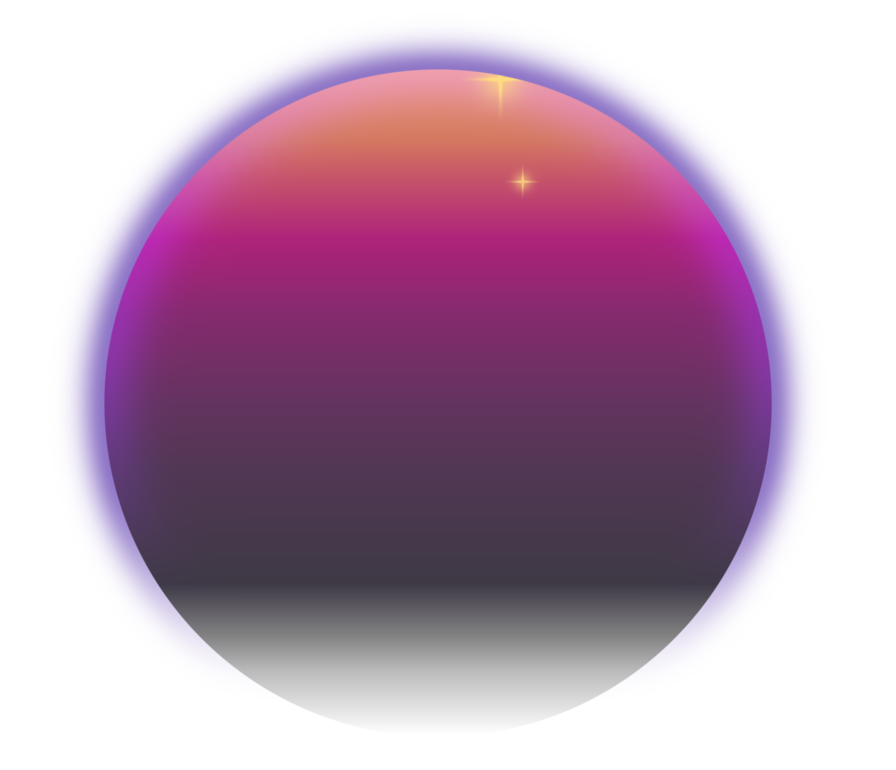
This background is drawn by a Shadertoy shader. Its source:

```glsl
const vec2 DISC_CENTER = vec2(-0.0129, -0.0235);
const float DISC_RADIUS = 0.4333;
const vec3 PAPER = vec3(1.0);
const vec3 HALO_VIOLET = vec3(0.50, 0.39, 0.75);
const vec3 RIM_LIGHT = vec3(0.16, 0.03, 0.42);
const vec3 SPARK_GOLD = vec3(1.0, 0.86, 0.50);

// Colour stops from top to bottom: rgb, height
const int STOP_COUNT = 11;
const vec4 STOPS[STOP_COUNT] = vec4[](
    vec4(0.92, 0.61, 0.46, 0.409),
    vec4(0.83, 0.47, 0.37, 0.318),
    vec4(0.78, 0.34, 0.41, 0.273),
    vec4(0.68, 0.135, 0.48, 0.189),
    vec4(0.52, 0.165, 0.43, 0.091),
    vec4(0.39, 0.20, 0.37, -0.023),
    vec4(0.32, 0.215, 0.33, -0.106),
    vec4(0.243, 0.224, 0.27, -0.258),
    vec4(0.51, 0.51, 0.515, -0.326),
    vec4(0.73, 0.73, 0.735, -0.371),
    vec4(1.0, 1.0, 1.0, -0.455)
);

vec3 skyGradient(float height) {
    vec3 color = STOPS[0].rgb;
    for (int i = 1; i < STOP_COUNT; i++) {
        float t = (STOPS[i - 1].w - height) / (STOPS[i - 1].w - STOPS[i].w);
        color = mix(color, STOPS[i].rgb, clamp(t, 0.0, 1.0));
    }
    return color;
}

float falloff(float dist, float width) {
    float t = dist / width;
    return exp(-t * t);
}

vec3 screenBlend(vec3 base, vec3 light) {
    return 1.0 - (1.0 - base) * (1.0 - light);
}

// One tapered ray along the x axis
float ray(vec2 q, float reach, float thickness) {
    float taper = max(1.0 - abs(q.x) / reach, 0.0);
    return taper * falloff(q.y, thickness);
}

float sparkle(vec2 q, float size, float thickness) {
    float bloom = 0.65 * falloff(length(q), size * 0.5);
    float rays = ray(q, size, thickness) + ray(q.yx, size, thickness);
    return clamp(bloom + 0.7 * rays, 0.0, 1.0);
}

void mainImage(out vec4 fragColor, in vec2 fragCoord) {
    vec2 p = (fragCoord - 0.5 * iResolution.xy) / iResolution.y;
    float pixel = 1.0 / iResolution.y;
    float dist = length(p - DISC_CENTER) - DISC_RADIUS;

    // Outer halo, fading toward the bottom
    float haloFade = smoothstep(-0.42, -0.10, p.y);
    float halo = 0.88 * falloff(max(dist, 0.0), 0.031) * haloFade;
    vec3 background = mix(PAPER, HALO_VIOLET, halo);

    // Disc with light along its inner rim
    float rimFade = smoothstep(-0.30, 0.08, p.y);
    float rim = falloff(min(dist, 0.0), 0.046) * rimFade;
    vec3 disc = screenBlend(skyGradient(p.y), RIM_LIGHT * rim);

    // Sparkles
    float topSpark = sparkle(p - vec2(0.0682, 0.397), 0.054, 0.0025);
    float lowSpark = sparkle(p - vec2(0.097, 0.264), 0.023, 0.0014);
    disc = mix(disc, SPARK_GOLD, max(topSpark, lowSpark * 0.85));

    float coverage = smoothstep(pixel, -pixel, dist);
    fragColor = vec4(mix(background, disc, coverage), 1.0);
}
```
